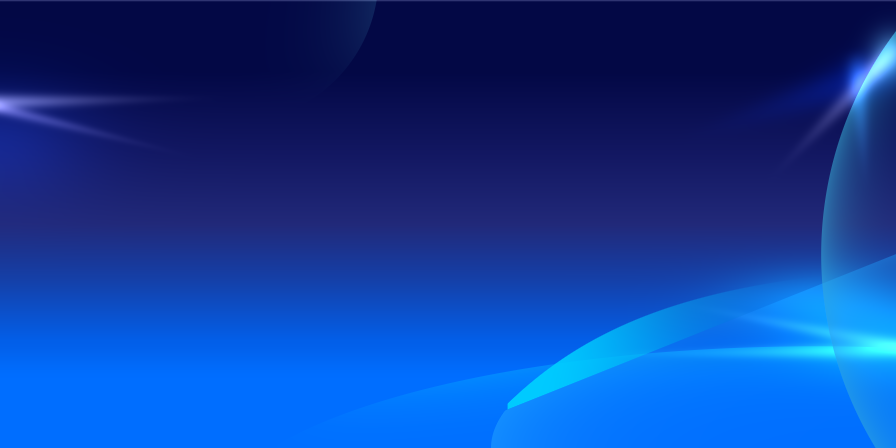
Reproduce this background procedurally as a Shadertoy shader.

```glsl
// Deep blue backdrop: a vertical gradient with translucent discs, a curved leaf
// and soft light beams. Shapes are signed distances shaded from their rims;
// beams are tapered gaussians added on top. Canvas spans 2 by 1 units.

// Antialiased coverage of a signed distance, negative inside
float fill(float d) {
    return clamp(0.5 - d * iResolution.y, 0.0, 1.0);
}

// Approximate signed distance to an axis-aligned ellipse
float ellipse(vec2 p, vec2 radii) {
    float k = length(p / radii);
    return k * (k - 1.0) / max(length(p / (radii * radii)), 1e-4);
}

// Streak that brightens and widens from tail to head
float beam(vec2 p, vec2 tail, vec2 head, float width) {
    vec2 axis = head - tail;
    float len = length(axis);
    vec2 dir = axis / len;
    vec2 q = p - tail;
    float along = dot(q, dir) / len;
    float across = dot(q, vec2(-dir.y, dir.x));
    float t = clamp(along, 0.0, 1.0);
    float w = width * (0.35 + 0.65 * t);
    float headFade = 1.0 - smoothstep(1.0, 1.3, along);
    return t * t * headFade * exp(-across * across / (w * w));
}

// Soft elliptical light
float glow(vec2 p, vec2 center, vec2 size) {
    vec2 q = (p - center) / size;
    return exp(-dot(q, q));
}

vec3 backdrop(float y) {
    vec3 c = mix(vec3(0.0, 0.43, 1.0), vec3(0.01, 0.37, 0.91), smoothstep(0.15, 0.25, y));
    c = mix(c, vec3(0.08, 0.25, 0.66), clamp((y - 0.24) / 0.135, 0.0, 1.0));
    c = mix(c, vec3(0.13, 0.16, 0.475), clamp((y - 0.375) / 0.125, 0.0, 1.0));
    c = mix(c, vec3(0.07, 0.09, 0.38), clamp((y - 0.5) / 0.16, 0.0, 1.0));
    return mix(c, vec3(0.01, 0.03, 0.27), clamp((y - 0.66) / 0.18, 0.0, 1.0));
}

void mainImage(out vec4 fragColor, in vec2 fragCoord) {
    vec2 p = fragCoord / iResolution.xy * vec2(2.0, 1.0);
    vec3 col = backdrop(p.y);

    // Faint disc in the upper left, visible only near its rim
    float d = length(p - vec2(0.52, 1.052)) - 0.325;
    float rim = fill(d) * exp(min(d, 0.0) * 9.0) * smoothstep(0.74, 1.0, p.y);
    col = mix(col, vec3(0.12, 0.28, 0.48), 0.45 * rim * smoothstep(0.5, 0.85, p.x));

    // Broad arc rising from the bottom
    d = ellipse(p - vec2(1.823, -0.177), vec2(1.354, 0.404));
    rim = fill(d) * exp(min(d, 0.0) * 17.0);
    col = mix(col, vec3(0.02, 0.64, 1.0), 0.55 * rim * smoothstep(0.55, 1.2, p.x));

    // Leaf bounded by an easing curve above and a straight line below
    float t = p.x - 1.133;
    float upper = 0.099 + 0.325 * (1.0 - exp(-3.0 * max(t, 0.0)));
    float lower = 0.086 + 0.4 * t;
    float leafFade = 1.0 - smoothstep(0.05, 0.72, t);
    float leaf = fill((p.y - upper) * 0.8) * fill((lower - p.y) * 0.93) * fill(-t);
    col = mix(col, mix(vec3(0.05, 0.52, 0.88), vec3(0.0, 0.82, 1.0), leafFade),
              leaf * (0.08 + 0.84 * leafFade) * (1.0 - smoothstep(0.45, 0.75, t)));

    // Pale body below the leaf
    float left = 1.096 + 4.5 * p.y * p.y;
    float body = fill(left - p.x) * fill((p.y - lower) * 0.93);
    col = mix(col, vec3(0.12, 0.62, 1.0), 0.6 * body * exp(-5.5 * max(p.x - left, 0.0)));

    // Cyan haze and crossing beams at the lower right
    col += vec3(0.0, 0.22, 0.22) * glow(p, vec2(1.83, 0.33), vec2(0.19, 0.07));
    col += vec3(0.02, 0.28, 0.2) * glow(p, vec2(2.02, 0.25), vec2(0.22, 0.08));
    col += vec3(0.28, 0.38, 0.22) * beam(p, vec2(1.5, 0.325), vec2(2.0, 0.228), 0.018);
    col += vec3(0.2, 0.4, 0.15) * beam(p, vec2(1.3, 0.208), vec2(1.93, 0.217), 0.018);

    // Large disc cut by the right side
    d = length(p - vec2(2.661, 0.432)) - 0.828;
    rim = fill(d) * exp(min(d, 0.0) * 17.0);
    col = mix(col, vec3(0.22, 0.68, 0.84), 0.58 * rim);
    col = mix(col, vec3(0.06, 0.55, 0.95), 0.22 * fill(d) * (1.0 - smoothstep(0.2, 0.5, p.y)));

    // Star of beams at the upper right
    col += vec3(0.0, 0.07, 0.28) * beam(p, vec2(1.5, 0.68), vec2(1.93, 0.83), 0.045);
    col += vec3(0.42, 0.4, 0.42) * beam(p, vec2(1.71, 0.59), vec2(1.95, 0.84), 0.022);
    col += vec3(0.1, 0.25, 0.4) * beam(p, vec2(1.935, 0.56), vec2(1.915, 0.82), 0.022);
    col += vec3(0.2, 0.38, 0.38) * glow(p, vec2(1.99, 0.88), vec2(0.045, 0.05));

    // Twin beams and blue haze at the left
    col += vec3(0.02, 0.07, 0.2) * glow(p, vec2(-0.02, 0.69), vec2(0.22, 0.13));
    col += vec3(0.4, 0.38, 0.4) * beam(p, vec2(0.52, 0.782), vec2(0.0, 0.772), 0.017);
    col += vec3(0.3, 0.27, 0.32) * beam(p, vec2(0.45, 0.645), vec2(0.0, 0.758), 0.014);

    // Thin pale line along the top
    col += 0.2 * smoothstep(0.995, 1.0, p.y);
    fragColor = vec4(clamp(col, 0.0, 1.0), 1.0);
}
```
